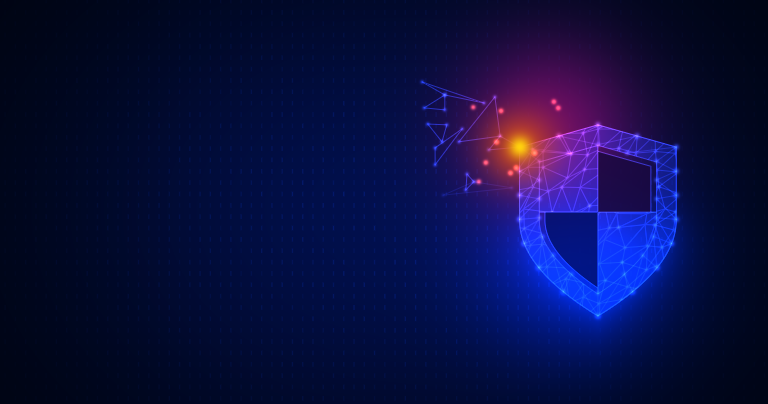
Reproduce this background procedurally as a WebGL 1 fragment shader.

```glsl
precision highp float;
// A glowing wireframe shield on a dark navy field of faint dashes.
// The shield is a distance function filled with a jittered triangle mesh;
// a warm flare burns at its left shoulder, where loose shards drift away.
uniform vec2 u_resolution;

const vec2 SHIELD = vec2(1.480, 0.455);
const vec2 FLARE = vec2(1.287, 0.636);
const float HALF_W = 0.194;
const float DEPTH = 0.237;
const float APEX = 0.236;
const float SLOPE = 0.2835;
const float RIM = 0.049;

float hash(vec2 p) {
  return fract(sin(dot(p, vec2(127.1, 311.7))) * 4375.85);
}

vec2 hash2(vec2 p) {
  return vec2(hash(p), hash(p + 17.3));
}

float cover(float d, float px) {
  return clamp(0.5 - d / px, 0.0, 1.0);
}

float stroke(float d, float px) {
  return cover(abs(d) - 0.0012, px);
}

float segment(vec2 p, vec2 a, vec2 b) {
  vec2 pa = p - a, ba = b - a;
  return length(pa - ba * clamp(dot(pa, ba) / dot(ba, ba), 0.0, 1.0));
}

float blob(vec2 p, vec2 center, float radius) {
  vec2 r = (p - center) / radius;
  return exp(-dot(r, r));
}

// Outline of a triangle with a spark on each corner
float shard(vec2 p, vec2 a, vec2 b, vec2 c, float px) {
  float d = min(segment(p, a, b), min(segment(p, b, c), segment(p, c, a)));
  float sparks = blob(p, a, 0.005) + blob(p, b, 0.005) + blob(p, c, 0.005);
  return 0.6 * stroke(d, px) + 0.6 * sparks;
}

// Straight sides, pitched top and parabolic point
float shieldDistance(vec2 q) {
  float x = abs(q.x);
  float t = max(-q.y, 0.0) / DEPTH;
  float bend = 2.0 * HALF_W * t / DEPTH;
  float side = (x - HALF_W * (1.0 - t * t)) / sqrt(1.0 + bend * bend);
  return max(side, (q.y - APEX + SLOPE * x) * 0.962);
}

// Vertex i of the right half of the rim, from apex (0) to point (9)
vec2 rimPoint(float i, float inset) {
  float w = HALF_W - inset;
  float x = w * min(i * 0.5, 1.0);
  float shoulder = APEX - inset - SLOPE * x;
  float y = mix(shoulder, 1.16 * inset - DEPTH, max(i - 2.0, 0.0) / 7.0);
  float t = max(-y, 0.0) / (DEPTH - 1.16 * inset);
  return vec2(x * (1.0 - t * t), y);
}

vec2 node(vec2 cell) {
  return cell + 0.15 + 0.7 * hash2(cell);
}

// Jittered grid split into triangles, with glowing nodes
float mesh(vec2 p, float size, float px) {
  vec2 g = p / size, cell = floor(g);
  float d = 1.0, sparks = 0.0;
  for (int j = -1; j <= 1; j++) {
    for (int i = -1; i <= 1; i++) {
      vec2 c = cell + vec2(float(i), float(j));
      vec2 a = node(c);
      d = min(d, segment(g, a, node(c + vec2(1.0, 0.0))));
      d = min(d, segment(g, a, node(c + vec2(0.0, 1.0))));
      d = min(d, segment(g, a, node(c + 1.0)));
      sparks += blob(g, a, 0.09) * hash(c + 5.0);
    }
  }
  return 0.38 * stroke(d * size, px) + sparks;
}

void main() {
  float px = 1.0 / u_resolution.y;
  vec2 p = gl_FragCoord.xy * px;
  vec2 q = p - SHIELD;
  float d = shieldDistance(q);

  // Navy backdrop with small dashes
  vec2 e = (p - vec2(0.97, 0.48)) / vec2(1.0, 0.75);
  float light = exp(-1.6 * dot(e, e));
  vec3 col = mix(vec3(0.0, 0.012, 0.05), vec3(0.004, 0.06, 0.3), light);
  vec2 pitch = vec2(0.0254, 0.0281);
  vec2 dash = abs(fract(p / pitch) - 0.5) * pitch;
  float mark = cover(max(dash.x - 0.0016, dash.y - 0.0055), px);
  col += vec3(0.01, 0.05, 0.17) * mark * light * (0.3 + 0.6 * hash(floor(p / pitch)));

  // Blue and magenta haze
  float warm = blob(p, vec2(1.36, 0.68), 0.21);
  col += vec3(0.0, 0.08, 0.48) * blob(p, vec2(1.42, 0.36), 0.24);
  col += vec3(0.0, 0.06, 0.28) * exp(-28.0 * max(d, 0.0)) * smoothstep(0.1, -0.15, q.y);
  col = mix(col, vec3(0.5, 0.05, 0.42), 0.85 * warm);

  // Shield panels: meshed and clear quadrants alternate
  float inside = cover(d, px);
  float inner = cover(d + RIM, px);
  float core = cover(d + 0.063, px);
  float checker = step(0.0, q.x * (q.y - 0.02));
  float upper = step(0.02, q.y);
  vec3 pane = mix(vec3(0.0, 0.06, 0.42), vec3(0.1, 0.03, 0.24), upper);
  col += vec3(0.02, 0.06, 0.26) * inside * (1.0 - inner * checker);
  col = mix(col, pane, 0.8 * core * checker);

  // Wireframe
  float wires = mesh(p, 0.046, px) * inside * (1.0 - inner * checker);
  wires += 0.9 * stroke(d, px) + 0.6 * stroke(d + RIM, px);
  wires += 0.7 * stroke(d + 0.063, px) * checker;
  wires += 0.8 * inner * max(stroke(q.x, px), stroke(q.y - 0.02, px));
  vec2 m = vec2(abs(q.x), q.y);
  for (int i = 0; i < 10; i++) {
    vec2 a = rimPoint(float(i), 0.0);
    vec2 b = rimPoint(float(i), RIM);
    vec2 c = rimPoint(min(float(i) + 1.0, 9.0), 0.0);
    wires += 0.3 * stroke(min(segment(m, a, b), segment(m, b, c)), px);
    wires += 0.8 * blob(m, a, 0.007) + 0.6 * blob(m, b, 0.006);
  }

  // Drifting shards
  wires += shard(p, vec2(1.045, 0.797), vec2(1.198, 0.745), vec2(1.101, 0.765), px);
  wires += shard(p, vec2(1.101, 0.765), vec2(1.050, 0.733), vec2(1.101, 0.728), px);
  wires += shard(p, vec2(1.059, 0.693), vec2(1.106, 0.691), vec2(1.094, 0.649), px);
  wires += shard(p, vec2(1.144, 0.681), vec2(1.077, 0.592), vec2(1.077, 0.634), px);
  wires += shard(p, vec2(1.225, 0.760), vec2(1.136, 0.649), vec2(1.238, 0.663), px);
  wires += shard(p, vec2(1.238, 0.663), FLARE, vec2(1.210, 0.629), px);
  wires += shard(p, vec2(1.156, 0.569), vec2(1.173, 0.550), vec2(1.153, 0.530), px);
  wires += 0.3 * shard(p, vec2(1.097, 0.517), vec2(1.267, 0.535), vec2(1.173, 0.550), px);
  col += mix(vec3(0.1, 0.24, 0.85), vec3(0.5, 0.25, 0.6), warm) * wires;

  // Flare and embers
  col = mix(col, vec3(0.85, 0.3, 0.08), 0.85 * blob(p, FLARE, 0.085));
  col = mix(col, vec3(1.0, 0.82, 0.05), blob(p, FLARE, 0.026));
  for (int i = 0; i < 10; i++) {
    vec2 ember = FLARE + (hash2(vec2(float(i), 3.0)) - 0.5) * vec2(0.26, 0.28);
    col += vec3(0.9, 0.3, 0.25) * blob(p, ember, 0.006);
  }
  gl_FragColor = vec4(col, 1.0);
}
```
